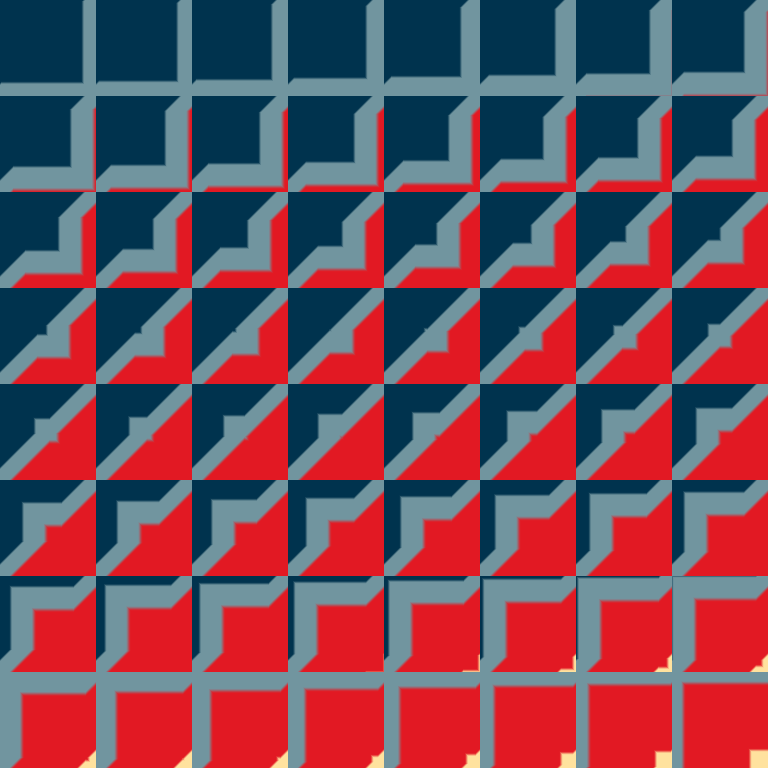
Reproduce this pattern procedurally as a three.js fragment shader.

```glsl
// An 8 by 8 sheet of slices through the colour cube: red runs right, green runs
// down, and blue rises from tile to tile in reading order. Each point's lightness,
// the mean of its largest and smallest channel, picks one of four flat poster inks.

varying vec2 vUv;

const float TILES = 8.0;

const vec3 NAVY  = vec3(0.00, 0.20, 0.305);
const vec3 SLATE = vec3(0.445, 0.585, 0.625);
const vec3 RED   = vec3(0.888, 0.10, 0.137);
const vec3 CREAM = vec3(1.00, 0.885, 0.62);

// Colour-cube coordinate at a point of the sheet
vec3 cubeColour(vec2 uv, float tiles) {
  vec2 sheet = vec2(uv.x, 1.0 - uv.y) * tiles;
  vec2 cell = min(floor(sheet), tiles - 1.0);
  float slice = cell.y * tiles + cell.x + 1.0;
  return vec3(sheet - cell, slice / (tiles * tiles));
}

// HSL lightness
float lightness(vec3 c) {
  float high = max(c.r, max(c.g, c.b));
  float low = min(c.r, min(c.g, c.b));
  return 0.5 * (high + low);
}

// Lay the next ink over the last wherever the tone passes a level
vec3 layInk(vec3 base, vec3 ink, float tone, float level, float softness) {
  return mix(base, ink, smoothstep(level - softness, level + softness, tone));
}

void main() {
  float tone = lightness(cubeColour(vUv, TILES));

  // Four inks, from shadow to highlight
  vec3 colour = layInk(NAVY, SLATE, tone, 0.439, 0.009);
  colour = layInk(colour, RED, tone, 0.559, 0.014);
  colour = layInk(colour, CREAM, tone, 0.907, 0.010);

  gl_FragColor = vec4(colour, 1.0);
}
```
